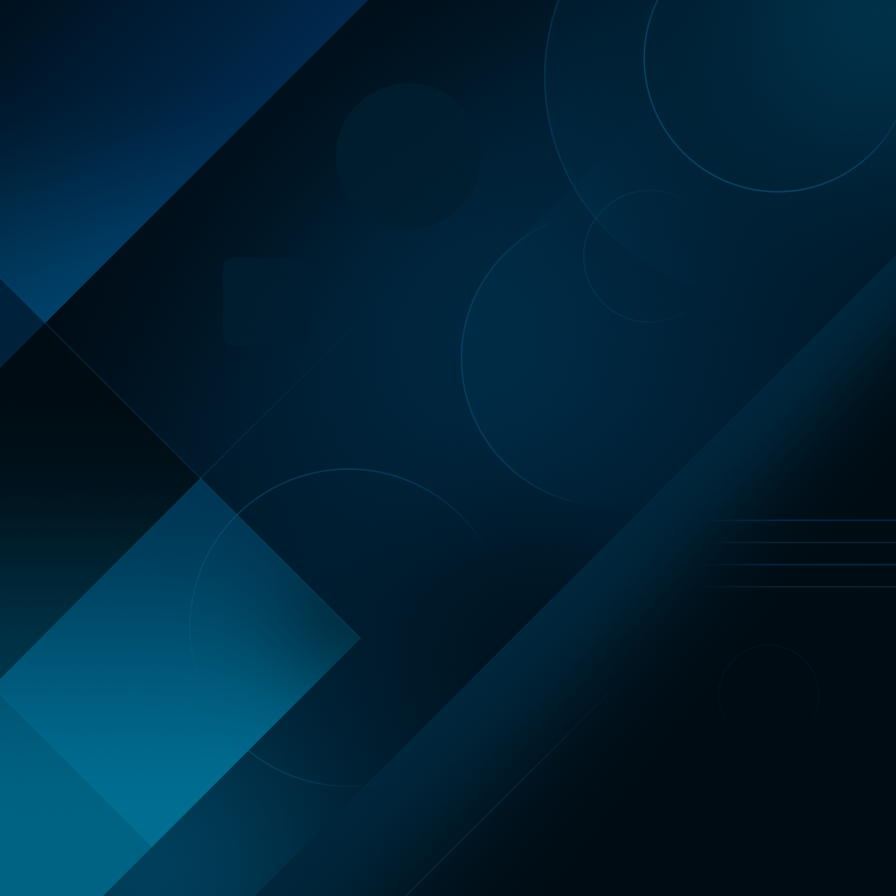
A Shadertoy shader for this background:

```glsl
// Dark blue abstract backdrop: diagonal panels, soft glows, thin rings and lines.

const vec3 NIGHT = vec3(0.0, 0.047, 0.077);
const vec3 NAVY  = vec3(0.0, 0.062, 0.112);
const vec3 OCEAN = vec3(0.0, 0.155, 0.240);
const vec3 TEAL  = vec3(0.0, 0.430, 0.570);
const vec3 AZURE = vec3(0.0, 0.160, 0.300);
const vec3 RIM   = vec3(0.06, 0.34, 0.50);

float hash(vec2 p) {
    return fract(sin(dot(p, vec2(12.9898, 78.233))) * 43758.5453);
}

// Anti-aliased coverage of the side where d < 0
float fill(float d, float px) {
    return smoothstep(0.6 * px, -0.6 * px, d);
}

// Hairline where d = 0
float hairline(float d, float px) {
    return smoothstep(0.0006 + px, 0.0, abs(d));
}

float glow(vec2 p, vec2 center, float radius) {
    vec2 q = (p - center) / radius;
    return exp(-dot(q, q));
}

// Thin circle, lit on the side that faces dir
float ring(vec2 p, vec2 center, float radius, vec2 dir, vec2 fade, float px) {
    vec2 q = p - center;
    float lit = smoothstep(fade.x, fade.y, dot(q, dir) / max(length(q), 1e-4));
    return hairline(length(q) - radius, px) * lit;
}

float roundBox(vec2 q, float halfSize, float corner) {
    vec2 d = abs(q) - halfSize + corner;
    return length(max(d, 0.0)) + min(max(d.x, d.y), 0.0) - corner;
}

// Rounded strip that runs up and right from its center
float strip(vec2 q, float radius) {
    vec2 dir = vec2(0.7071);
    return length(q - dir * max(dot(q, dir), 0.0)) - radius;
}

// Wide middle band with its soft lights
vec3 middleBand(vec2 p, float s) {
    vec3 col = NAVY + vec3(0.0, 0.092, 0.140) * glow(p, vec2(0.57, 0.61), 0.37);
    col += vec3(0.0, 0.18, 0.24) * glow(p, vec2(0.16, 0.03), 0.24);
    col += vec3(0.0, 0.12, 0.16) * glow(p, vec2(1.0), 0.22);
    col *= 1.0 - 0.28 * glow(p, vec2(0.59, 0.31), 0.15);
    return col * mix(0.68, 1.0, smoothstep(0.40, 0.76, s));
}

// Lower right panel, lit along its diagonal edge
vec3 cornerPanel(vec2 p, float s) {
    float d = (s - 1.284) / mix(0.24, 0.11, p.x);
    return mix(NIGHT, OCEAN, 0.95 * exp(-d * d));
}

vec3 tealPanel(vec2 p, float t, float px) {
    vec3 col = mix(vec3(0.0, 0.21, 0.33), TEAL, smoothstep(0.48, 0.08, p.y));
    col *= 1.0 - 0.38 * glow(p, vec2(0.402, 0.31), 0.10);
    return col * (1.0 - 0.10 * fill(t - 0.224, px));
}

void mainImage(out vec4 fragColor, in vec2 fragCoord) {
    vec2 p = fragCoord / iResolution.y;
    float px = 1.0 / iResolution.y;
    float s = p.x + 1.0 - p.y;   // constant on rising diagonals
    float t = p.x + p.y;         // constant on falling diagonals
    float px2 = 1.414 * px;
    float below = fill(t - 0.690, px2);

    // Diagonal panels
    vec3 col = middleBand(p, s);
    vec3 shade = mix(NIGHT, vec3(0.0, 0.21, 0.29), pow(smoothstep(0.60, 0.22, p.y), 1.5));
    col = mix(col, shade, below * fill(s - 0.758, px2));
    float tealMask = below * fill(0.758 - s, px2) * fill(s - 1.115, px2);
    col = mix(col, tealPanel(p, t, px2), tealMask);
    vec3 blue = mix(NAVY, AZURE, clamp(s / 0.40, 0.0, 1.0));
    blue += vec3(0.0, 0.09, 0.11) * smoothstep(0.92, 0.63, p.y);
    blue = mix(blue, vec3(0.0, 0.13, 0.23), below);
    col = mix(col, blue, fill(s - 0.411, px2));
    col = mix(col, cornerPanel(p, s), fill(1.284 - s, px2));

    // Translucent solids
    float pill = strip(p - vec2(0.680, 0.600), 0.165);
    col += vec3(0.0, 0.018, 0.026) * fill(pill, px) * smoothstep(0.78, 0.50, p.x);
    float arcFill = fill(length(p - vec2(0.855, 0.914)) - 0.247, px);
    col += vec3(0.0, 0.020, 0.028) * arcFill * smoothstep(0.85, 0.60, p.x);
    float disc = fill(length(p - vec2(0.456, 0.826)) - 0.081, px);
    col = mix(col, vec3(0.0, 0.118, 0.185), 0.80 * disc);
    float tile = fill(roundBox(p - vec2(0.2975, 0.663), 0.0488, 0.012), px);
    col = mix(col, vec3(0.0, 0.118, 0.190), 0.85 * tile);

    // Rings
    float rings = 0.60 * ring(p, vec2(0.868, 0.935), 0.149, vec2(-0.6, -0.8), vec2(-0.7, 0.6), px);
    rings += 0.35 * ring(p, vec2(0.855, 0.914), 0.247, vec2(-1.0, 0.0), vec2(0.55, 0.95), px);
    rings += 0.22 * ring(p, vec2(0.725, 0.714), 0.0735, vec2(-1.0, 0.0), vec2(-1.2, 0.8), px);
    rings += 0.45 * ring(p, vec2(0.680, 0.600), 0.165, vec2(-1.0, -0.1), vec2(0.10, 0.90), px);
    rings += 0.45 * ring(p, vec2(0.389, 0.2995), 0.177, vec2(-0.9, 0.43), vec2(-0.75, 0.2), px);
    rings += 0.08 * ring(p, vec2(0.858, 0.224), 0.056, vec2(0.0, 1.0), vec2(-1.2, 0.5), px);

    // Diagonal highlights
    float lines = 0.28 * hairline(t - 0.690, px2) * fill(s - 1.115, px2);
    lines += 0.28 * hairline(s - 0.758, px2) * smoothstep(0.47, 0.15, p.x);
    lines += 0.28 * hairline(s - 1.453, px2) * smoothstep(0.75, 0.50, p.x);
    col = mix(col, RIM, clamp(rings + lines, 0.0, 1.0));

    // Four level lines, alternating blue and grey teal
    for (int i = 0; i < 4; i++) {
        float rule = hairline(p.y - 0.4193 + 0.0247 * float(i), px);
        vec3 tint = i % 2 == 0 ? vec3(0.0, 0.22, 0.42) : vec3(0.06, 0.20, 0.25);
        col = mix(col, tint, 0.60 * rule * smoothstep(0.76, 0.88, p.x));
    }

    // Fine dither against banding
    col += (hash(fragCoord) - 0.5) / 255.0;
    fragColor = vec4(clamp(col, 0.0, 1.0), 1.0);
}
```
